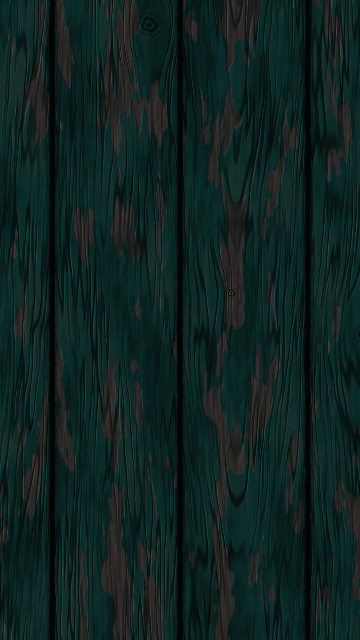
Reproduce this texture procedurally as a WebGL 1 fragment shader.

```glsl
precision highp float;
// Weathered vertical planks with cracked, peeling dark teal paint and knots.
uniform vec2 u_resolution;

const float PLANK_WIDTH = 0.355;
const float FIRST_SEAM = 0.145;
const vec3 GAP = vec3(0.004, 0.014, 0.014);
const vec3 CRACK = vec3(0.012, 0.045, 0.042);
const vec3 DEEP_TEAL = vec3(0.028, 0.125, 0.117);
const vec3 TEAL = vec3(0.038, 0.172, 0.160);
const vec3 PALE_TEAL = vec3(0.095, 0.190, 0.178);
const vec3 BARE_WOOD = vec3(0.172, 0.160, 0.150);

vec2 gradient(vec2 cell) {
  float a = 6.28318 * fract(sin(dot(cell, vec2(127.1, 311.7))) * 43758.55);
  return vec2(cos(a), sin(a));
}

// Gradient noise, roughly -0.7 to 0.7
float gnoise(vec2 p) {
  vec2 i = floor(p), f = fract(p);
  vec2 w = f * f * f * (f * (f * 6.0 - 15.0) + 10.0);
  vec2 e = vec2(1.0, 0.0);
  float low = mix(dot(gradient(i), f), dot(gradient(i + e), f - e), w.x);
  float high = mix(dot(gradient(i + e.yx), f - e.yx),
                   dot(gradient(i + 1.0), f - 1.0), w.x);
  return mix(low, high, w.y);
}

float plankId(float x) { return floor((x - FIRST_SEAM) / PLANK_WIDTH); }

// Sideways shift that makes the grain flow around a knot
float bend(vec2 d, float radius) {
  vec2 q = d * vec2(1.0, 0.55) / radius;
  return -0.85 * d.x * exp(-dot(q, q) * 0.4);
}

// x: dark ring amount, y: coverage of one knot
vec2 knot(vec2 d, float radius) {
  float r = length(d * vec2(1.0, 1.15)) / radius;
  r += 0.25 * gnoise(d / radius * 1.6 + 4.0);
  float inside = 1.0 - smoothstep(0.75, 1.1, r);
  float rings = smoothstep(0.1, 0.8, 0.5 + 0.5 * sin(r * 13.0 + 1.0));
  return vec2(rings * inside, inside);
}

// Grain coordinate: wavy lines, arched on every other plank
float grain(vec2 p, float id, vec2 d0, vec2 d1, vec2 d2) {
  float center = FIRST_SEAM + (id + 0.45) * PLANK_WIDTH;
  float x = p.x - center;
  float arch = sqrt(x * x + 0.0003) - 0.055 * p.y;
  float g = mix(x, arch, mod(id, 2.0));
  g += 0.018 * gnoise(vec2(p.x * 7.0, p.y * 2.2) + id * 9.0);
  g += 0.004 * gnoise(vec2(p.x * 30.0, p.y * 11.0));
  return g + bend(d0, 0.040) + bend(d1, 0.022) + bend(d2, 0.065);
}

// x: relief height, y: paint coverage, z: crack openness, w: knot rings
vec4 surface(vec2 p, float id) {
  vec2 d0 = p - vec2(0.417, 1.708);
  vec2 d1 = p - vec2(0.644, 0.963);
  vec2 d2 = p - vec2(1.015, 0.850);
  float g = grain(p, id, d0, d1, d2);
  vec2 shift = vec2(id * 17.3, id * 5.7);

  // Fine fibres and longer splits
  float fibre = gnoise(vec2(g * 105.0, p.y * 5.0) + shift);
  float split = gnoise(vec2(g * 52.0, p.y * 3.2) - shift);
  float rough = smoothstep(-0.35, 0.25, gnoise(vec2(p.x * 9.0, p.y * 2.6) + shift));
  float crack = 1.0 - smoothstep(0.015, 0.13, abs(split));
  crack = max(crack, 0.75 * smoothstep(0.10, 0.38, fibre)) * mix(0.3, 1.0, rough);

  // Flakes missing mostly along the heart of each plank
  float heart = FIRST_SEAM + (id + 0.58 - 0.16 * mod(id, 2.0)) * PLANK_WIDTH;
  float offset = (p.x - heart + 0.02 * gnoise(vec2(p.y * 3.0, id))) / 0.05;
  float wear = 0.85 * gnoise(vec2(p.x * 15.0, p.y * 2.8) + shift)
             + 0.50 * gnoise(vec2(g * 34.0, p.y * 6.5) - shift)
             + 0.30 * gnoise(vec2(g * 75.0 + p.y * 9.0, p.y * 19.0))
             + 0.27 * exp(-offset * offset);
  float paint = 1.0 - smoothstep(0.26, 0.32, wear);

  vec2 k = knot(d0, 0.036) + knot(d1, 0.017) + knot(d2, 0.032);
  float bumps = gnoise(p * vec2(85.0, 60.0)) * (1.0 - rough);
  float height = 0.55 * paint - 0.6 * crack + 0.3 * fibre + 0.35 * bumps - 0.5 * k.x;
  return vec4(height, paint, crack * (1.0 - 0.6 * k.y), k.x);
}

void main() {
  vec2 p = gl_FragCoord.xy / u_resolution.x;
  float id = plankId(p.x);
  vec4 s = surface(p, id);

  // Paint tone and bare wood
  float tone = gnoise(vec2(p.x * 8.0, p.y * 3.0) + id * 3.1)
             + 0.5 * gnoise(vec2(p.x * 60.0, p.y * 14.0));
  vec3 paint = mix(DEEP_TEAL, TEAL, smoothstep(-0.45, 0.05, tone));
  paint = mix(paint, PALE_TEAL, 0.85 * smoothstep(0.0, 0.5, tone));
  vec3 wood = BARE_WOOD * (1.0 + 0.4 * gnoise(vec2(p.x * 110.0, p.y * 9.0)));
  vec3 color = mix(wood, paint, s.y);
  color = mix(color, CRACK, 0.78 * s.z * mix(0.6, 1.0, s.y));
  color = mix(color, CRACK, 0.75 * s.w);

  // Relief lit from the upper left
  float slope = s.x - surface(p + vec2(-0.0028, 0.0022), id).x;
  color *= 1.0 + clamp(slope, -0.8, 0.9) * 0.6;
  color += vec3(0.045, 0.042, 0.040) * smoothstep(0.2, 0.8, slope);

  // Dark gap between planks with ragged edges
  float u = fract((p.x - FIRST_SEAM) / PLANK_WIDTH);
  float edge = min(u, 1.0 - u) * PLANK_WIDTH;
  edge += 0.003 * gnoise(vec2(id + step(0.5, u) * 7.0, p.y * 45.0));
  color *= mix(0.6, 1.0, smoothstep(0.004, 0.022, edge));
  color = mix(GAP, color, smoothstep(0.0045, 0.0095, edge));
  gl_FragColor = vec4(color, 1.0);
}
```
